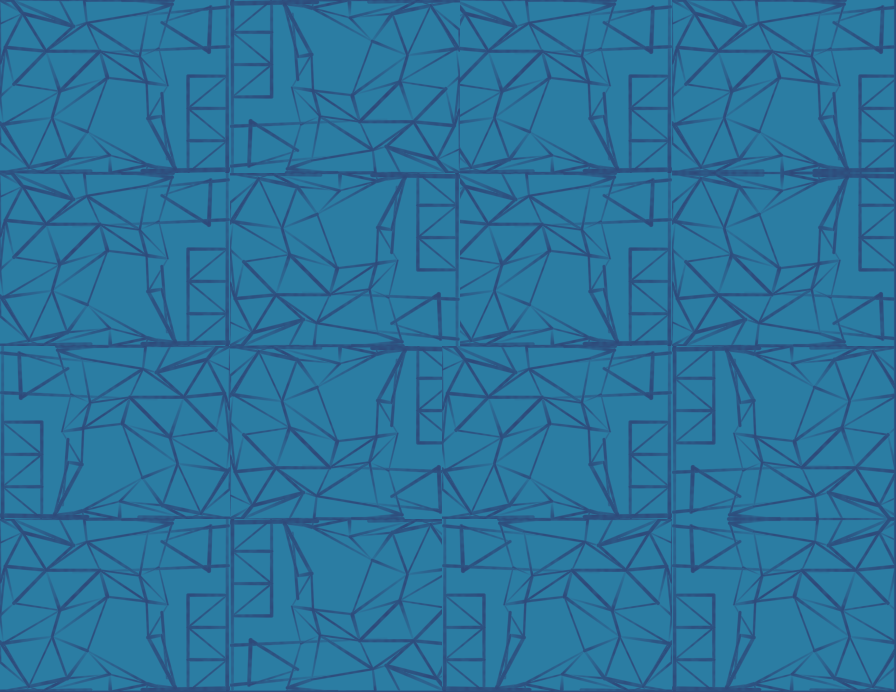
Write a Shadertoy shader that draws this pattern.

```glsl
// Four by four tiles of cracked, triangulated strokes in navy on teal blue.
// One motif (a jittered lattice, a ladder and a wedge) is mirrored per tile;
// strokes taper and fade along their length, and the middle columns overlap.

const vec2 TILE = vec2(1.32, 1.0);      // motif size, in tile heights
const vec2 LATTICE = vec2(6.0, 5.0);    // lattice cells per tile
const float COLUMN = 0.2565;            // tile width, in canvas widths
const float MIDDLE = 0.4935;            // left side of the third column
const int FLIP_X = 0xE902;              // one bit per tile, from the top left
const int FLIP_Y = 0x2AA2;
const vec3 TEAL = vec3(0.17, 0.49, 0.64);
const vec3 NAVY = vec3(0.18, 0.28, 0.47);

float hash(vec2 p) {
    vec3 q = fract(p.xyx * vec3(0.1031, 0.1030, 0.0973));
    q += dot(q, q.yzx + 33.33);
    return fract((q.x + q.y) * q.z);
}

float valueNoise(vec2 p) {
    vec2 i = floor(p), f = fract(p);
    f = f * f * (3.0 - 2.0 * f);
    return mix(mix(hash(i), hash(i + vec2(1, 0)), f.x),
               mix(hash(i + vec2(0, 1)), hash(i + vec2(1, 1)), f.x), f.y);
}

// Ink of a line from a to b that thins and fades toward b.
float stroke(vec2 p, vec2 a, vec2 b, float halfWidth, float fade, float blur) {
    vec2 ab = b - a;
    float t = clamp(dot(p - a, ab) / max(dot(ab, ab), 1e-5), 0.0, 1.0);
    float w = halfWidth * (1.0 - 0.6 * fade * t);
    float d = length(p - a - ab * t);
    return (1.0 - smoothstep(w - blur, w + blur, d)) * (1.0 - fade * t);
}

// Lattice node; outer cells collapse onto the tile border.
vec2 node(vec2 cell) {
    vec2 jitter = vec2(hash(cell + 17.3), hash(cell + 61.7));
    vec2 p = (cell + mix(vec2(0.08), vec2(0.92), jitter)) / LATTICE * TILE;
    return clamp(p, vec2(0.0), TILE);
}

float latticeEdge(vec2 p, vec2 from, vec2 to, float blur) {
    vec2 seed = from * 7.0 + to * 3.0 + 40.0;
    vec2 a = node(from), b = node(to);
    if (hash(seed) < 0.2 || a.x + b.x > 1.94) return 0.0;
    if (hash(seed + 5.1) < 0.5) { vec2 swap = a; a = b; b = swap; }
    float fade = pow(hash(seed + 9.4), 1.6);
    float halfWidth = mix(0.005, 0.012, hash(seed + 13.8));
    return stroke(p, a, b, halfWidth, fade, blur);
}

float lattice(vec2 p, float blur) {
    vec2 home = floor(p / TILE * LATTICE);
    float ink = 0.0;
    for (int y = -1; y <= 1; y++)
    for (int x = -1; x <= 1; x++) {
        vec2 c = home + vec2(x, y), r = c + vec2(1, 0), u = c + vec2(0, 1);
        ink = max(ink, latticeEdge(p, c, r, blur));
        ink = max(ink, latticeEdge(p, c, u, blur));
        bool rising = hash(c + 83.0) < 0.5;
        ink = max(ink, latticeEdge(p, rising ? c : r, rising ? r + vec2(0, 1) : u, blur));
    }
    return ink;
}

// Upright panel with rungs and alternating braces.
float ladder(vec2 p, float left, float right, float top, float blur) {
    float ink = stroke(p, vec2(left, top), vec2(left, 0.0), 0.010, 0.3, blur);
    ink = max(ink, stroke(p, vec2(right, 0.0), vec2(right, 1.0), 0.011, 0.5, blur));
    for (int i = 0; i < 3; i++) {
        float y = top * (1.0 - float(i) / 3.0), below = y - top / 3.0;
        bool falls = i == 1;
        ink = max(ink, stroke(p, vec2(left, y), vec2(right, y), 0.010, 0.25, blur));
        ink = max(ink, stroke(p, vec2(left, falls ? y : below),
                              vec2(right, falls ? below : y), 0.006, 0.3, blur));
    }
    return ink;
}

float wedge(vec2 p, vec2 tip, vec2 top, vec2 foot, float blur) {
    float ink = stroke(p, foot, tip, 0.010, 0.2, blur);
    ink = max(ink, stroke(p, foot, top, 0.012, 0.2, blur));
    return max(ink, stroke(p, top, tip, 0.007, 0.6, blur));
}

float motif(vec2 p, float blur) {
    float ink = max(lattice(p, blur), ladder(p, 1.08, 1.305, 0.56, blur));
    ink = max(ink, wedge(p, vec2(0.93, 0.87), vec2(1.21, 0.96), vec2(1.20, 0.70), blur));
    ink = max(ink, stroke(p, vec2(0.93, 0.46), vec2(0.96, 0.08), 0.009, 0.4, blur));
    // Long faint streaks and broken seams
    ink = max(ink, stroke(p, vec2(1.31, 0.73), vec2(0.42, 0.69), 0.010, 0.85, blur));
    ink = max(ink, stroke(p, vec2(1.31, 0.96), vec2(0.70, 0.90), 0.010, 0.9, blur));
    ink = max(ink, stroke(p, vec2(0.82, 0.01), vec2(1.32, 0.02), 0.014, 0.1, blur));
    ink = max(ink, stroke(p, vec2(0.0, 0.0), vec2(0.52, 0.01), 0.014, 0.3, blur));
    return ink * mix(0.72, 1.0, valueNoise(p * 45.0));
}

void mainImage(out vec4 fragColor, in vec2 fragCoord) {
    vec2 uv = fragCoord / iResolution.xy;
    float row = floor((1.0 - uv.y) * 4.0);
    float middle = row < 2.0 ? 2.0 * COLUMN : MIDDLE;
    float column = step(COLUMN, uv.x) + step(middle, uv.x) + step(MIDDLE + COLUMN, uv.x);
    float start = column < 2.0 ? column * COLUMN : MIDDLE + (column - 2.0) * COLUMN;

    // Motif coordinates, mirrored by the bits of this tile
    vec2 p = vec2((uv.x - start) / COLUMN, fract(uv.y * 4.0)) * TILE;
    int tile = int(row * 4.0 + column);
    if (((FLIP_X >> tile) & 1) == 1) p.x = TILE.x - p.x;
    if (((FLIP_Y >> tile) & 1) == 1) p.y = TILE.y - p.y;

    float ink = motif(p, 3.2 / iResolution.y);
    float rim = min(1.0 - uv.x, uv.y);
    ink = max(ink, 0.9 * (1.0 - smoothstep(0.001, 0.003, rim)));
    fragColor = vec4(mix(TEAL, NAVY, ink), 1.0);
}
```
